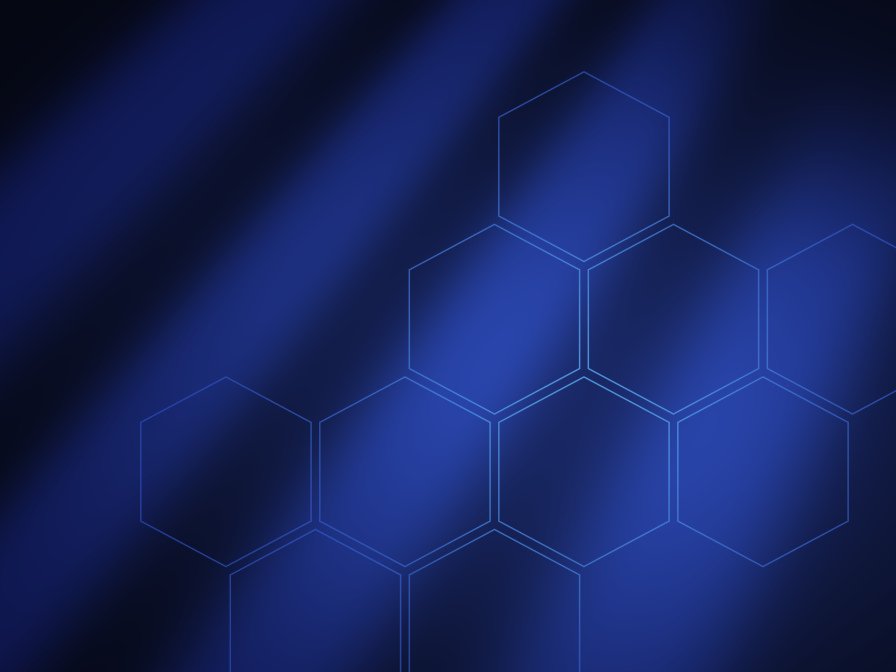
A WebGL 1 fragment shader for this background:

```glsl
precision highp float;
// Dark blue backdrop: four soft light beams fan out from a far point at the
// upper right, under a wide central glow. A stepped cluster of thin hexagon
// outlines lies on top, drawn from a distance function, one row at a time.

uniform vec2 u_resolution;

// Signed distance to a slightly flattened, pointy-topped hexagon.
float hexagon(vec2 p) {
    p = abs(p);
    return max(p.x - 0.1267, (p.y + 0.534 * p.x - 0.1411) / 1.134);
}

// Distance to the nearest outline in the cluster.
float clusterOutline(vec2 p) {
    vec4 firstColumn = vec4(0.0, -0.5, -2.0, -1.5);
    vec4 lastColumn = vec4(0.0, 1.5, 1.0, -0.5);
    vec2 spacing = vec2(0.2664, 0.227);
    float nearest = 1.0;
    for (int row = 0; row < 4; row++) {
        vec2 q = p - vec2(0.869, 0.752 - float(row) * spacing.y);
        float first = firstColumn[row];
        float column = first + floor(q.x / spacing.x - first + 0.5);
        q.x -= spacing.x * clamp(column, first, lastColumn[row]);
        nearest = min(nearest, abs(hexagon(q)));
    }
    return nearest;
}

// Beam strength, measured where each ray crosses the middle height.
float beams(vec2 p) {
    vec2 source = vec2(2.344, 2.91);
    float crossing = source.x + (p.x - source.x) * (source.y - 0.5) / (source.y - p.y);
    vec4 offset = abs(crossing - vec4(-0.12, 0.335, 0.73, 1.16))
                / vec4(0.15, 0.105, 0.11, 0.13);
    float strength = dot(exp2(-offset * offset * offset), vec4(1.0));
    // Shade the upper right corner.
    return min(strength, 1.0) * smoothstep(0.05, 0.45, distance(p, vec2(1.333, 1.0)));
}

void main() {
    vec2 p = gl_FragCoord.xy / u_resolution.y;
    float pixel = 1.0 / u_resolution.y;

    // Central glow lifts both the shadows and the beams.
    vec2 fromGlow = (p - vec2(0.88, 0.41)) * vec2(1.0, 1.3);
    float glow = exp(-2.5 * dot(fromGlow, fromGlow));
    vec3 shadow = mix(vec3(0.015, 0.022, 0.06), vec3(0.095, 0.15, 0.385), glow);
    vec3 light = mix(vec3(0.045, 0.07, 0.27), vec3(0.17, 0.285, 0.7), glow);
    vec3 color = mix(shadow, light, beams(p));

    // Fine outlines turn from blue to cyan near the middle of the cluster.
    float line = clamp(0.5 + (0.0011 - clusterOutline(p)) / pixel, 0.0, 1.0);
    vec2 fromSpark = p - vec2(0.88, 0.42);
    float spark = exp(-9.0 * dot(fromSpark, fromSpark));
    vec3 lineColor = mix(vec3(0.17, 0.29, 0.73), vec3(0.33, 0.64, 0.92), spark);
    color = mix(color, lineColor, line * mix(0.7, 0.85, spark));

    gl_FragColor = vec4(color, 1.0);
}
```
